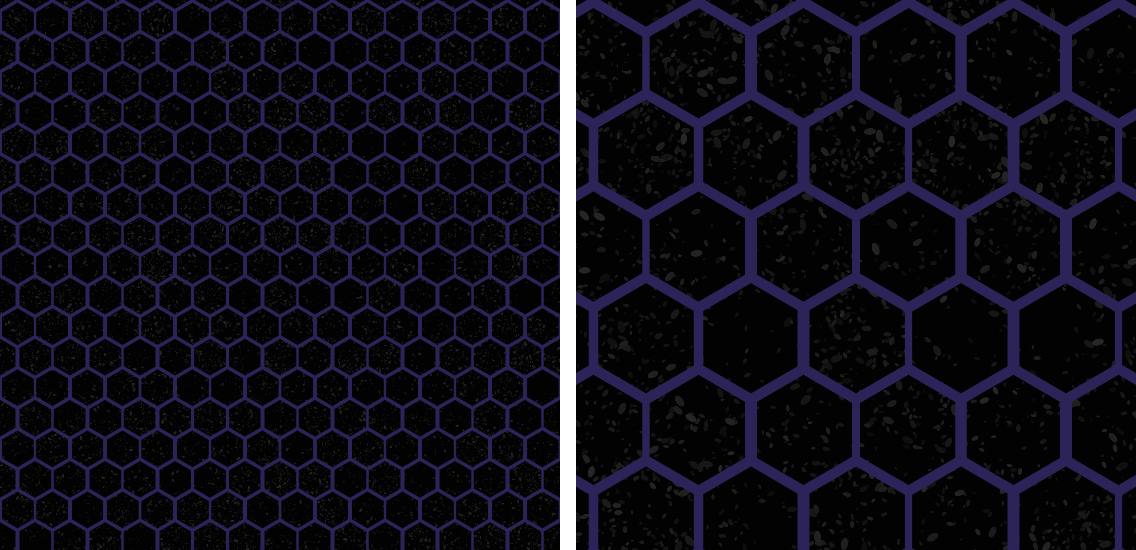
Left: the whole. Right: its middle third, enlarged.
Give the GLSL for this pattern, as a Shadertoy shader.

```glsl
const vec2 REPEATS = vec2(16.0, 18.0);    // columns and rows of hexagons
const float ROW_STEP = 0.8660254;         // row spacing for a column pitch of 1
const float FIRST_ROW = 0.69;             // centre of the top row, in rows
const vec3 GROUND = vec3(0.006, 0.006, 0.007);
const vec3 LINE = vec3(0.172, 0.142, 0.350);
const vec3 DUST = vec3(0.150, 0.150, 0.145);

float hash(vec2 p) {
    vec3 q = fract(vec3(p.xyx) * 0.1031);
    q += dot(q, q.yzx + 33.33);
    return fract((q.x + q.y) * q.z);
}

// Centre of the pointy-topped hexagon containing p
vec2 hexCentre(vec2 p) {
    float period = 2.0 * ROW_STEP;
    vec2 a = vec2(floor(p.x) + 0.5, round(p.y / period) * period);
    vec2 b = vec2(round(p.x), (floor(p.y / period) + 0.5) * period);
    return distance(p, a) < distance(p, b) ? a : b;
}

float stroke(float dist, float halfWidth, float pixel) {
    return 1.0 - smoothstep(halfWidth - 0.6 * pixel, halfWidth + 0.6 * pixel, dist);
}

// Upright lines thin out in a slow beat across the columns
float uprightHalfWidth(float halfColumn) {
    float beat = cos(6.2831853 * (halfColumn - 2.4) / 4.8);
    return mix(0.057, 0.035, smoothstep(-0.2, 0.7, beat));
}

float hexLines(vec2 p, vec2 centre, float pixel) {
    vec2 d = abs(p - centre);
    float halfColumn = 2.0 * centre.x + sign(p.x - centre.x);
    float upright = stroke(0.5 - d.x, uprightHalfWidth(halfColumn), pixel);
    float slanted = stroke(0.5 - dot(d, vec2(0.5, ROW_STEP)), 0.049, pixel);
    return max(upright, slanted);
}

// Cellular flecks: one turned, flattened grain in some of the cells
float flecks(vec2 p, float density, float pixel, float seed) {
    vec2 cell = floor(p);
    float light = 0.0;
    for (int y = -1; y <= 1; y++) {
        for (int x = -1; x <= 1; x++) {
            vec2 id = cell + vec2(x, y) + seed;
            vec2 jitter = vec2(hash(id + 3.7), hash(id + 19.3));
            vec2 d = p - (id - seed) - jitter;
            float angle = 6.2831853 * hash(id + 41.1);
            float c = cos(angle), s = sin(angle);
            d = mat2(c, -s, s, c) * d;
            d.y *= 1.8;
            float radius = mix(0.2, 0.6, hash(id + 57.9));
            float grain = 1.0 - smoothstep(radius - 0.5 * pixel, radius + 0.5 * pixel, length(d));
            float shade = mix(0.3, 1.0, hash(id + 73.3));
            light = max(light, grain * shade * step(hash(id + 91.7), density));
        }
    }
    return light;
}

// Each hexagon has its own amount of dust, gathered in soft clumps
float dustDensity(vec2 p, vec2 centre) {
    float amount = mix(0.08, 0.48, hash(centre * 2.0 + 120.0));
    float clumps = sin(p.x * 5.3 + 2.0 * sin(p.y * 3.1)) * sin(p.y * 6.1 + 1.7 * sin(p.x * 2.3));
    return amount * (1.0 + 0.6 * clumps);
}

void mainImage(out vec4 fragColor, in vec2 fragCoord) {
    vec2 uv = fragCoord / iResolution.xy;
    vec2 grid = vec2(uv.x, 1.0 - uv.y) * REPEATS;
    vec2 p = vec2(grid.x, (grid.y - FIRST_ROW) * ROW_STEP);
    float pixel = REPEATS.x / iResolution.x;
    vec2 centre = hexCentre(p);

    // Dusty ground
    float density = dustDensity(p, centre);
    float coarse = flecks(p * 10.0, density * 0.65, pixel * 10.0, 200.0);
    float fine = flecks(p * 17.0, density * 0.7, pixel * 17.0, 500.0);
    vec3 color = mix(GROUND, DUST, max(coarse, fine * 0.8));

    // Honeycomb
    color = mix(color, LINE, hexLines(p, centre, pixel));
    fragColor = vec4(color, 1.0);
}
```
